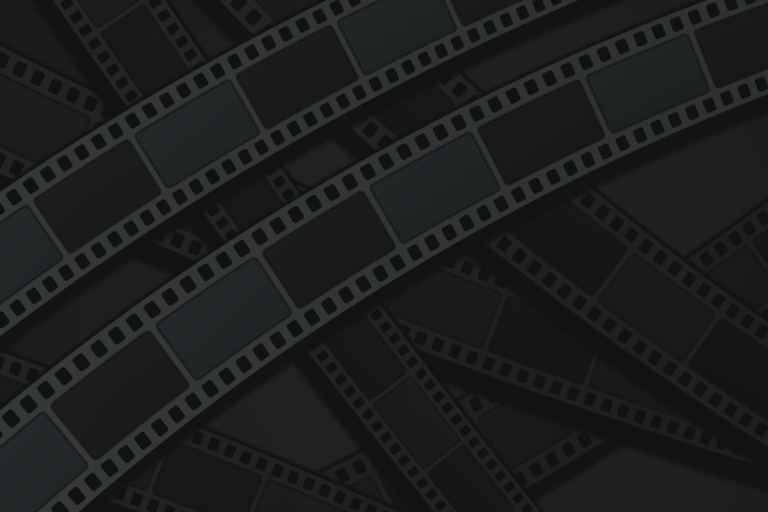
A WebGL 1 fragment shader for this background:

```glsl
precision highp float;
// Dark backdrop of crossing film strips: each strip is a circular arc unrolled
// into (along, across) coordinates, where frames and perforations repeat.
// Strips are painted back to front, each dropping a shadow on those below.

uniform vec2 u_resolution;

// Unrolls the arc from a to b with the given bow: x along, y across.
vec2 unroll(vec2 p, vec2 a, vec2 b, float bow) {
  vec2 along = normalize(b - a);
  vec2 across = vec2(-along.y, along.x);
  float halfChord = 0.5 * length(b - a);
  float radius = (halfChord * halfChord + bow * bow) / (2.0 * bow);
  vec2 q = p - 0.5 * (a + b) - across * (bow - radius);
  float side = sign(radius);
  float angle = atan(dot(q, along), side * dot(q, across));
  return vec2(abs(radius) * angle, side * length(q) - radius);
}

float roundBox(vec2 p, vec2 size, float corner) {
  vec2 q = abs(p) - size + corner;
  return length(max(q, 0.0)) + min(max(q.x, q.y), 0.0) - corner;
}

// Paints one strip over the colour below; lit is 0 for far, 1 for near strips.
vec3 film(vec3 below, vec2 p, vec2 a, vec2 b, float bow, float halfWidth,
          float phase, float lit) {
  vec2 st = unroll(p, a, b, bow);
  float width = halfWidth * (1.0 - 0.1 * st.x);   // slight perspective
  float edge = abs(st.y) - width;
  float aa = 0.8 / u_resolution.y;

  // Dropped shadow and a thin dark contact line
  vec2 shadowSt = unroll(p + vec2(0.013, 0.043), a, b, bow);
  float shadowEdge = abs(shadowSt.y) - halfWidth * (1.0 - 0.1 * shadowSt.x);
  float shadow = 1.0 - smoothstep(-0.008, 0.009, shadowEdge);
  float contact = 1.0 - smoothstep(0.002, 0.013, edge);
  vec3 col = mix(below, vec3(0.066, 0.072, 0.073), 0.92 * max(shadow, contact));

  // Strip base, brighter towards the left
  float light = 1.06 - 0.11 * p.x;
  vec3 base = mix(vec3(0.125, 0.131, 0.133), vec3(0.198, 0.208, 0.211), lit) * light;

  // Frames, alternately dark and pale
  float run = (st.x + 0.05 * st.x * st.x) / (2.07 * halfWidth) + phase;
  float across = st.y / width;
  vec2 cell = vec2((fract(run) - 0.5) * 2.07, across);
  float frame = roundBox(cell, vec2(0.97, 0.56), 0.07) * width;
  float pale = mod(floor(run), 2.0);
  vec3 darkFrame = mix(vec3(0.086, 0.091, 0.092), vec3(0.098, 0.105, 0.108), lit);
  vec3 paleFrame = mix(vec3(0.102, 0.108, 0.109), vec3(0.132, 0.146, 0.151), lit);
  vec3 frameColor = mix(darkFrame, paleFrame, pale) * (light + 0.08 * cell.y);
  base = mix(base, frameColor, 1.0 - smoothstep(-aa, aa, frame));
  float outline = 1.0 - smoothstep(0.001, 0.001 + 2.0 * aa, abs(frame));
  base = mix(base, vec3(0.07, 0.076, 0.077), 0.6 * outline);

  // Perforations, six per frame on both sides
  vec2 hole = vec2((fract(run * 6.0) - 0.5) * 0.345, abs(across) - 0.79);
  float perforation = roundBox(hole, vec2(0.1, 0.125), 0.045) * width;
  base = mix(base, vec3(0.067, 0.074, 0.075), 1.0 - smoothstep(-aa, aa, perforation));

  return mix(col, base, 1.0 - smoothstep(-aa, aa, edge));
}

void main() {
  vec2 p = gl_FragCoord.xy / u_resolution.y;

  // Backdrop, dimmer away from the centre
  float falloff = smoothstep(0.35, 1.05, length(p - vec2(0.85, 0.4)));
  vec3 col = vec3(0.124, 0.129, 0.131) * (1.0 - 0.2 * falloff);

  // Far strips
  col = film(col, p, vec2(0.725, 0.002), vec2(1.543, 0.514), -0.02, 0.105, 0.0, 0.0);
  col = film(col, p, vec2(-0.01, 0.209), vec2(0.684, -0.061), 0.006, 0.098, 0.15, 0.0);
  col = film(col, p, vec2(0.0, 0.785), vec2(1.49, 0.188), -0.028, 0.104, 0.83, 0.0);
  col = film(col, p, vec2(0.227, 0.98), vec2(0.871, 0.102), -0.01, 0.086, 0.9, 0.1);
  col = film(col, p, vec2(0.805, 0.791), vec2(1.484, 0.258), -0.016, 0.106, 0.64, 0.1);

  // Near strips
  col = film(col, p, vec2(0.107, 0.561), vec2(0.879, 1.0), 0.018, 0.1085, 0.0, 0.95);
  col = film(col, p, vec2(0.135, 0.148), vec2(1.387, 0.887), 0.057, 0.116, 0.926, 1.0);

  gl_FragColor = vec4(col, 1.0);
}
```
